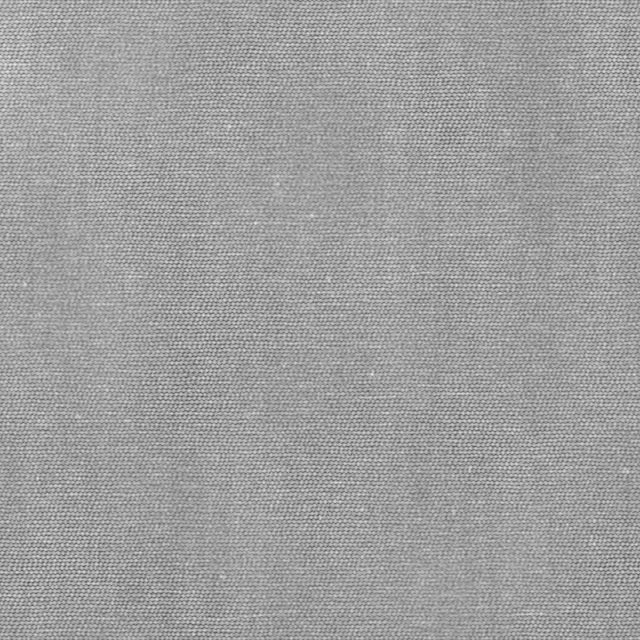
Reproduce this texture procedurally as a WebGL 1 fragment shader.

```glsl
precision highp float;

uniform vec2 u_resolution;

const float TAU = 6.2831853;
const vec2 THREADS = vec2(134.0, 165.0);
const float TWILL_SHIFT = 0.38;
const float BASE_GREY = 0.622;

float hash(vec2 p) {
  vec3 q = fract(vec3(p.xyx) * 0.1031);
  q += dot(q, q.yzx + 33.33);
  return fract((q.x + q.y) * q.z);
}

vec2 gradient(vec2 cell) {
  float angle = TAU * hash(cell);
  return vec2(cos(angle), sin(angle));
}

// Gradient noise, roughly -0.7 to 0.7
float noise(vec2 p) {
  vec2 cell = floor(p);
  vec2 f = p - cell;
  vec2 u = f * f * f * (f * (f * 6.0 - 15.0) + 10.0);
  vec2 e = vec2(1.0, 0.0);
  float a = dot(gradient(cell), f);
  float b = dot(gradient(cell + e.xy), f - e.xy);
  float c = dot(gradient(cell + e.yx), f - e.yx);
  float d = dot(gradient(cell + e.xx), f - e.xx);
  return mix(mix(a, b, u.x), mix(c, d, u.x), u.y);
}

float segment(vec2 p, vec2 a, vec2 b) {
  vec2 pa = p - a;
  vec2 ba = b - a;
  return length(pa - ba * clamp(dot(pa, ba) / dot(ba, ba), 0.0, 1.0));
}

// Horizontal threads crossed by steep twill diagonals
float weave(vec2 uv) {
  vec2 p = uv * THREADS;
  p.y += 0.5 * noise(uv * vec2(7.0, 9.0)) + 0.22 * noise(uv * vec2(45.0, 60.0));
  float row = floor(p.y);
  float thread = cos(TAU * (p.y - row - 0.5));
  float jitter = 0.22 * (hash(vec2(row, 4.0)) - 0.5) + 0.5 * noise(uv * 24.0);
  float twill = cos(TAU * (p.x - row * TWILL_SHIFT + jitter));
  float strength = 1.0 + 0.8 * noise(uv * 5.0 + 17.0);
  float pits = (0.5 - 0.5 * thread) * (0.5 - 0.5 * twill);
  return strength * (0.054 * thread + 0.046 * twill - 0.07 * (pits - 0.25));
}

// Uneven fibres: fine grain, slubs along rows, faint upright streaks
float fibres(vec2 uv) {
  float grain = 0.15 * noise(uv * vec2(190.0, 230.0) + 31.0);
  float slub = noise(uv * vec2(22.0, THREADS.y) + 53.0);
  float streak = noise(uv * vec2(75.0, 6.0) + 71.0);
  return grain + 0.05 * slub + 0.08 * max(slub - 0.25, 0.0) + 0.03 * streak;
}

// Broad light from the upper left with soft cloudy bands
float shading(vec2 uv) {
  float corner = exp(-3.5 * length((uv - vec2(0.0, 0.9)) * vec2(1.6, 1.0)));
  float bands = noise(uv * vec2(9.0, 1.6) + 5.0);
  float clouds = noise(uv * 4.0 + 11.0);
  return 0.06 * corner + 0.02 * (uv.y - 0.5) + 0.03 * bands + 0.025 * clouds - 0.008;
}

// Small bright lint specks, one at most per cell
float lint(vec2 uv, float cells) {
  vec2 p = uv * cells;
  vec2 cell = floor(p);
  vec2 centre = 0.2 + 0.6 * vec2(hash(cell + 3.0), hash(cell + 47.0));
  float size = mix(0.025, 0.055, hash(cell + 91.0));
  float present = step(0.83, hash(cell + 29.0));
  return present * (1.0 - smoothstep(size * 0.3, size * 1.6, length(p - cell - centre)));
}

// Long pulled threads lying close to the rows
float pulledThreads(vec2 uv) {
  float glow = 0.0;
  for (int i = 0; i < 9; i++) {
    float id = float(i);
    vec2 centre = vec2(hash(vec2(id, 7.0)), hash(vec2(id, 19.0)));
    float reach = mix(0.025, 0.09, hash(vec2(id, 37.0)));
    vec2 arm = reach * vec2(1.0, 0.12 * hash(vec2(id, 61.0)));
    float d = segment(uv, centre - arm, centre + arm);
    glow += 1.0 - smoothstep(0.0003, 0.0022, d);
  }
  return glow;
}

void main() {
  vec2 uv = gl_FragCoord.xy / u_resolution;
  float rowsPerPixel = THREADS.y / u_resolution.y;
  float detail = 1.0 - smoothstep(0.4, 0.8, rowsPerPixel);

  float grey = BASE_GREY + shading(uv);
  grey += detail * (weave(uv) + fibres(uv));
  grey += 0.13 * lint(uv, 13.0) + 0.06 * pulledThreads(uv);

  gl_FragColor = vec4(vec3(clamp(grey, 0.0, 1.0)), 1.0);
}
```
